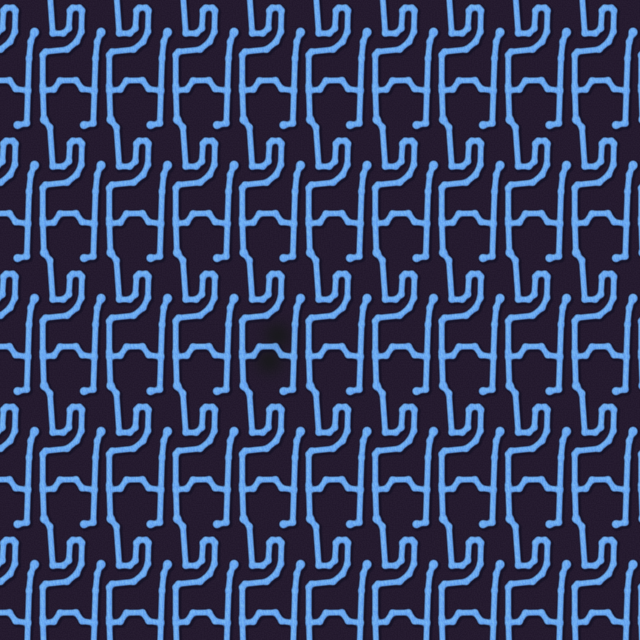
Write a WebGL 1 fragment shader that draws this pattern.

```glsl
precision highp float;

uniform vec2 u_resolution;

// Lengths are in design units, CANVAS of them across the canvas
const float CANVAS = 1152.0;
const vec2 PERIOD = vec2(119.7, 239.5);
const vec2 ORIGIN = vec2(436.0, 510.0);
const float RADIUS = 5.4;
const float FILLET = 4.0;
const float EDGE_SOFT = 1.9;
const vec2 SHADOW_SHIFT = vec2(-2.2, 2.2);
const float SHADOW_REACH = 5.0;
const float SHADOW_DEPTH = 0.5;
const vec2 STREAK_SCALE = vec2(0.30, 0.13);
const float GRAIN_SCALE = 0.36;
const vec2 SMUDGE_HIGH = vec2(500.0, 548.0);
const vec2 SMUDGE_LOW = vec2(485.0, 502.0);
const float SMUDGE_SIZE = 24.0;
const vec3 GROUND = vec3(0.145, 0.105, 0.185);
const vec3 SHADOW = vec3(0.035, 0.04, 0.11);
const vec3 BLUE = vec3(0.39, 0.63, 0.94);
const vec3 LIGHT_BLUE = vec3(0.46, 0.71, 0.96);
const vec3 SMUDGE = vec3(0.09, 0.095, 0.10);

struct Pen {
  vec2 at;
  float dist;
};

vec2 gradientAt(vec2 cell) {
  float angle = 6.2832 * fract(sin(dot(cell, vec2(127.1, 311.7))) * 4375.85);
  return vec2(cos(angle), sin(angle));
}

float gradientNoise(vec2 p) {
  vec2 i = floor(p);
  vec2 f = p - i;
  vec2 w = f * f * f * (f * (f * 6.0 - 15.0) + 10.0);
  float a = dot(gradientAt(i), f);
  float b = dot(gradientAt(i + vec2(1.0, 0.0)), f - vec2(1.0, 0.0));
  float c = dot(gradientAt(i + vec2(0.0, 1.0)), f - vec2(0.0, 1.0));
  float d = dot(gradientAt(i + 1.0), f - 1.0);
  return mix(mix(a, b, w.x), mix(c, d, w.x), w.y);
}

float smoothMin(float a, float b) {
  float h = max(FILLET - abs(a - b), 0.0) / FILLET;
  return min(a, b) - h * h * FILLET * 0.25;
}

// Offset to the nearest repeat of a centre
vec2 wrapped(vec2 offset) {
  return mod(offset + 0.5 * PERIOD, PERIOD) - 0.5 * PERIOD;
}

void lineTo(inout Pen pen, vec2 p, vec2 to) {
  vec2 halfLine = 0.5 * (to - pen.at);
  vec2 q = wrapped(p - 0.5 * (to + pen.at));
  float h = clamp(dot(q, halfLine) / dot(halfLine, halfLine), -1.0, 1.0);
  pen.dist = smoothMin(pen.dist, length(q - halfLine * h) - RADIUS);
  pen.at = to;
}

void blob(inout Pen pen, vec2 p, vec2 centre, float radius) {
  pen.dist = smoothMin(pen.dist, length(wrapped(p - centre)) - radius);
}

float motif(vec2 p) {
  // Continuous column: cup, hook, shelf and stem
  Pen pen = Pen(vec2(18.0, 103.0), 1000.0);
  lineTo(pen, p, vec2(37.0, 103.0));
  lineTo(pen, p, vec2(47.0, 112.0));
  lineTo(pen, p, vec2(49.0, 144.0));
  lineTo(pen, p, vec2(54.0, 149.0));
  lineTo(pen, p, vec2(66.0, 149.0));
  lineTo(pen, p, vec2(70.5, 144.0));
  lineTo(pen, p, vec2(69.5, 106.0));
  lineTo(pen, p, vec2(61.0, 88.0));
  lineTo(pen, p, vec2(44.0, 74.0));
  lineTo(pen, p, vec2(5.0, 70.0));
  lineTo(pen, p, vec2(0.0, 64.0));
  lineTo(pen, p, vec2(0.0, 8.0));
  lineTo(pen, p, vec2(2.0, -52.0));
  lineTo(pen, p, vec2(13.0, -66.0));
  lineTo(pen, p, vec2(18.0, 103.0 - PERIOD.y));
  blob(pen, p, vec2(3.0, -53.0), 7.0);

  // Arched bridge
  pen.at = vec2(0.0);
  lineTo(pen, p, vec2(20.0, 2.0));
  lineTo(pen, p, vec2(31.0, 18.0));
  lineTo(pen, p, vec2(60.0, 18.5));
  lineTo(pen, p, vec2(71.0, 3.0));
  lineTo(pen, p, vec2(92.0, 0.0));

  // Free post with rounded ends
  pen.at = vec2(105.0, 106.0);
  lineTo(pen, p, vec2(98.0, 88.0));
  lineTo(pen, p, vec2(95.0, 58.0));
  lineTo(pen, p, vec2(93.0, 0.0));
  lineTo(pen, p, vec2(91.0, -59.0));
  lineTo(pen, p, vec2(75.0, -62.0));
  blob(pen, p, vec2(105.0, 105.0), 8.2);
  blob(pen, p, vec2(74.0, -62.0), 7.2);
  return pen.dist;
}

float spot(vec2 p, vec2 centre) {
  vec2 q = (p - centre) / SMUDGE_SIZE;
  return exp(-dot(q, q));
}

void main() {
  vec2 canvas = gl_FragCoord.xy / u_resolution.y * CANVAS;
  vec2 p = canvas - ORIGIN;
  float dist = motif(p);
  float shiftedDist = motif(p + SHADOW_SHIFT);
  float soft = max(EDGE_SOFT, 0.7 * CANVAS / u_resolution.y);

  // Dark ground with fine grain, smudge and soft shadow
  float grain = gradientNoise(canvas * GRAIN_SCALE);
  vec3 colour = GROUND + 0.022 * grain;
  float smudge = max(spot(canvas, SMUDGE_HIGH), spot(canvas, SMUDGE_LOW));
  colour = mix(colour, SMUDGE, 0.8 * smudge);
  float shade = 1.0 - smoothstep(0.0, SHADOW_REACH, min(shiftedDist, dist + 1.5));
  colour = mix(colour, SHADOW, SHADOW_DEPTH * shade);

  // Streaked blue line with a slight bevel
  float streak = gradientNoise(canvas * STREAK_SCALE + 0.04 * canvas.yx);
  float bevel = clamp((shiftedDist - dist) / length(SHADOW_SHIFT), -1.0, 1.0);
  vec3 line = mix(BLUE, LIGHT_BLUE, 0.45 + 0.9 * streak + 0.5 * grain + 0.25 * bevel);
  line *= 1.0 - 0.12 * smoothstep(-3.5, 0.0, dist);
  line *= 1.0 - 0.12 * smudge;
  colour = mix(colour, line, 1.0 - smoothstep(-soft, soft, dist));

  gl_FragColor = vec4(colour, 1.0);
}
```
